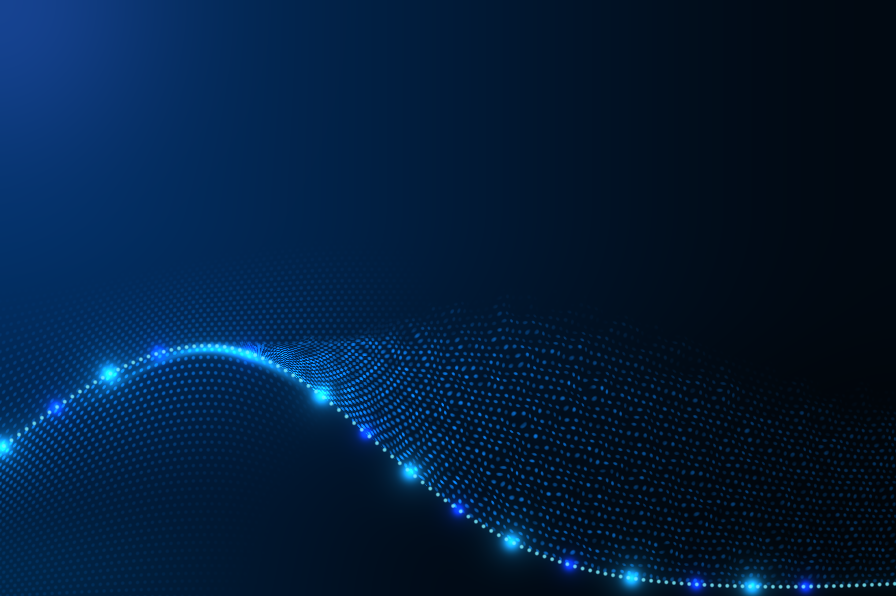
Reproduce this background procedurally as a Shadertoy shader.

```glsl
// A dotted wave of light over a deep blue backdrop: three warped dot lattices
// hang from one bell-shaped ridge curve, which is traced by a row of bright
// beads and alternating cyan and blue beacons. Units: canvas height = 1.

#define CREST_X 0.35
#define CREST_HEIGHT 0.406
#define DOT_PITCH 0.0125
#define DOT_RADIUS 0.0028
#define BEAD_PITCH 0.0128
#define BEAD_RADIUS 0.0030
#define SHEET_ROWS 29.0
#define BEACON_STEP 0.18
#define CYAN vec3(0.08, 0.66, 1.0)
#define ROYAL vec3(0.03, 0.16, 0.95)
#define DOT_BLUE vec3(0.03, 0.36, 0.68)

vec2 hashGradient(vec2 cell) {
    vec2 h = vec2(dot(cell, vec2(127.1, 311.7)), dot(cell, vec2(269.5, 183.3)));
    return 2.0 * fract(sin(h) * 43758.5) - 1.0;
}

float gradientNoise(vec2 p) {
    vec2 i = floor(p), f = fract(p);
    vec2 w = f * f * f * (f * (f * 6.0 - 15.0) + 10.0);
    vec2 e = vec2(1.0, 0.0);
    float a = dot(hashGradient(i), f);
    float b = dot(hashGradient(i + e.xy), f - e.xy);
    float c = dot(hashGradient(i + e.yx), f - e.yx);
    float d = dot(hashGradient(i + e.xx), f - e.xx);
    return mix(mix(a, b, w.x), mix(c, d, w.x), w.y);
}

// Height of the ridge: a bell with a wider left side and a slight final rise.
float ridge(float x) {
    float t = (x - CREST_X) / (x < CREST_X ? 0.47 : 0.395);
    float tail = max(x - 1.25, 0.0);
    return 0.014 + CREST_HEIGHT * exp(-t * t) + 0.1 * tail * tail;
}

float disc(float d, float radius) {
    float px = 1.0 / iResolution.y;
    return 1.0 - smoothstep(radius - px, radius + px, d);
}

// Staggered dots; pitch is the real size of one cell on the canvas.
float lattice(vec2 cell, vec2 pitch) {
    cell.x += 0.5 * mod(floor(cell.y), 2.0);
    return disc(length((fract(cell) - 0.5) * pitch), DOT_RADIUS);
}

vec3 backdrop(vec2 p) {
    vec3 col = mix(vec3(0.006, 0.19, 0.405), vec3(0.004, 0.035, 0.07),
                   smoothstep(-0.12, 1.52, p.x));
    col *= mix(0.5, 1.0, smoothstep(0.0, 0.65, p.y));
    vec2 corner = p - vec2(0.0, 1.0);
    col += vec3(0.08, 0.075, 0.17) * exp(-14.0 * dot(corner, corner));
    vec2 pool = (p - vec2(0.0, 0.03)) * vec2(3.0, 9.0);
    return col + vec3(0.0, 0.05, 0.08) * exp(-dot(pool, pool));
}

// Fine arcs rising above the left half of the ridge.
float upperSheet(vec2 p) {
    float base = p.x < CREST_X ? ridge(p.x) : 0.42;
    float span = 0.53 + 0.08 * smoothstep(0.0, 0.6, p.x) - base;
    float v = (p.y - base) / span;
    float fade = step(0.0, v) * (1.0 - smoothstep(0.1, 1.0, v));
    fade *= 1.0 - smoothstep(0.45, 0.75, p.x);
    return 0.33 * fade * lattice(vec2(p.x / DOT_PITCH, v * 20.0), vec2(DOT_PITCH, span / 20.0));
}

// Rows falling from the left ridge, flattening toward the floor.
float lowerSheet(vec2 p) {
    float top = ridge(p.x), span = top + 0.02;
    float v = (top - p.y) / span;
    float fade = step(0.0, v) * mix(0.75, 0.14, smoothstep(0.0, 0.6, v));
    fade *= 1.0 - smoothstep(0.28, 0.58, p.x + 0.15 * v);
    return fade * lattice(vec2(p.x / DOT_PITCH, v * 34.0), vec2(DOT_PITCH, span / 34.0));
}

// Rough rows fanning out to the right from the twist behind the crest.
float fanSheet(vec2 p) {
    float base = ridge(p.x);
    float top = 0.425 + 0.07 * smoothstep(0.42, 0.9, p.x) - 0.16 * smoothstep(0.85, 1.5, p.x);
    float span = max(top - base, 0.02);
    float grain = gradientNoise(p * 30.0);
    float v = (p.y - base) / span;
    float fade = step(0.0, v) * (1.0 - smoothstep(0.7, 1.05, v + 0.15 * grain));
    fade *= smoothstep(0.38, 0.48, p.x) * mix(1.05, 0.36, smoothstep(0.5, 1.4, p.x));
    fade *= clamp(0.85 + 1.2 * gradientNoise(p * vec2(45.0, 60.0)), 0.2, 1.4);
    vec2 cell = vec2(p.x / DOT_PITCH + 0.9 * grain, v * SHEET_ROWS + 0.7 * grain);
    return fade * (0.04 + lattice(cell, vec2(DOT_PITCH, span / SHEET_ROWS)));
}

// Nearest bead on the ridge, searched over adjacent cells.
float beads(vec2 p) {
    float nearest = 1.0;
    for (int i = -1; i <= 1; i++) {
        float x = (floor(p.x / BEAD_PITCH) + float(i) + 0.5) * BEAD_PITCH;
        nearest = min(nearest, length(p - vec2(x, ridge(x))));
    }
    return disc(nearest, BEAD_RADIUS);
}

// Whole steps carry large cyan lights, half steps small blue ones.
vec3 beacons(vec2 p) {
    vec3 light = vec3(0.0);
    for (int k = 0; k < 16; k++) {
        if (k == 4) continue; // the bright crest replaces this light
        float t = 0.5 * float(k);
        float x = 0.004 + BEACON_STEP * t - 0.045 * sin(3.1416 * clamp((t - 3.0) / 3.6, 0.0, 1.0));
        x -= 0.05 * exp(-4.0 * (t - 2.2) * (t - 2.2));
        float d = length(p - vec2(x, ridge(x)));
        bool large = k % 2 == 0;
        float core = exp(-pow(d / (large ? 0.014 : 0.010), 2.0));
        float halo = exp(-d / (large ? 0.022 : 0.014));
        light += (large ? CYAN : ROYAL) * (0.85 * core + 0.45 * halo);
    }
    return light;
}

void mainImage(out vec4 fragColor, in vec2 fragCoord) {
    vec2 p = fragCoord / iResolution.y;
    p.x *= 1.506 * iResolution.y / iResolution.x; // keep the full composition in view
    float height = p.y - ridge(p.x);
    vec3 col = backdrop(p);
    col *= 1.0 - 0.2 * smoothstep(0.45, 0.8, p.x) * (1.0 - smoothstep(0.25, 0.5, p.y));
    col += DOT_BLUE * (upperSheet(p) + lowerSheet(p) + fanSheet(p));

    // Ridge glow, a lower companion strand and the luminous crest
    float left = 1.0 - smoothstep(0.4, 0.55, p.x);
    float strand = height + 0.025 * (1.0 - smoothstep(0.15, 0.43, p.x));
    float crest = exp(-pow((p.x - 0.40) / 0.09, 2.0));
    col += CYAN * (0.08 + 0.08 * left) * exp(-abs(height) / 0.018);
    col += CYAN * 0.25 * left * smoothstep(0.08, 0.3, p.x) * exp(-pow(strand / 0.006, 2.0));
    col += CYAN * 0.75 * crest * exp(-pow((height + 0.006) / 0.009, 2.0));

    col += beacons(p);
    col = mix(col, vec3(0.48, 0.93, 1.0), 0.85 * beads(p));
    fragColor = vec4(min(col, 1.0), 1.0);
}
```
